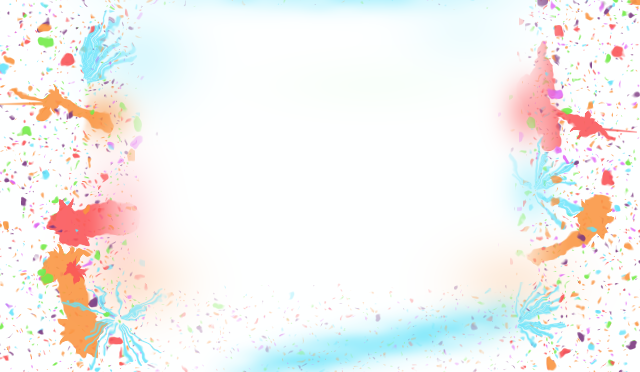
This background is drawn by a Shadertoy shader. Its source:

```glsl
#define CYAN vec3(0.40, 0.89, 0.98)
#define ORANGE vec3(0.98, 0.58, 0.25)
#define RED vec3(0.98, 0.33, 0.34)
#define PINK vec3(1.00, 0.70, 0.72)
#define CLEAR_CENTER vec2(0.885, 0.61)
#define CLEAR_HALF vec2(0.47, 0.33)
#define FADE_WIDTH 0.19
#define RAGGED 0.022
#define FAN_STROKES 22

const vec3 dotColors[6] = vec3[6](ORANGE, RED, CYAN,
    vec3(0.45, 0.92, 0.28), vec3(0.88, 0.38, 0.96), vec3(0.48, 0.22, 0.50));

float hash(vec2 p) {
    vec3 q = fract(vec3(p.xyx) * 0.1031);
    q += dot(q, q.yzx + 33.33);
    return fract((q.x + q.y) * q.z);
}

float noise(vec2 p) {
    vec2 i = floor(p), f = fract(p);
    f = f * f * (3.0 - 2.0 * f);
    return mix(mix(hash(i), hash(i + vec2(1, 0)), f.x),
               mix(hash(i + vec2(0, 1)), hash(i + vec2(1, 1)), f.x), f.y);
}

vec2 warp(vec2 p) {
    return vec2(noise(p + 17.0), noise(p + 71.0)) - 0.5;
}

float cover(float d) {
    float aa = 1.2 / iResolution.y;
    return 1.0 - smoothstep(-aa, aa, d);
}

float glow(vec2 p, vec2 center, vec2 size) {
    vec2 q = (p - center) / size;
    return exp(-dot(q, q));
}

// Tapered stroke from a to b
float stroke(vec2 p, vec2 a, vec2 b, float ra, float rb) {
    vec2 ab = b - a;
    float h = clamp(dot(p - a, ab) / dot(ab, ab), 0.0, 1.0);
    return length(p - a - ab * h) - mix(ra, rb, h);
}

// Blot with uneven lobes
float blot(vec2 p, vec2 center, float radius) {
    vec2 q = p - center;
    float lobe = noise(normalize(q + 1e-5) * 4.0 + center * 40.0 + 20.0);
    return length(q) - radius * (0.7 + 0.9 * lobe * lobe);
}

// Brush strokes spreading from one point
float fan(vec2 p, vec2 center, float angle, float spread, float reach) {
    float d = 1.0;
    for (int i = 0; i < FAN_STROKES; i++) {
        vec2 seed = vec2(float(i), floor(center.x * 100.0));
        float a = angle + spread * (hash(seed) - 0.5);
        vec2 dir = vec2(cos(a), sin(a));
        float len = reach * (0.45 + 0.55 * hash(seed + 9.0));
        d = min(d, stroke(p, center + dir * len * 0.15, center + dir * len,
                          0.002, 0.0015 + 0.004 * hash(seed + 5.0)));
    }
    return d;
}

// One jittered drop per grid cell: rgb and coverage
vec4 drops(vec2 p, float cell, float density, float seed) {
    vec2 id = floor(p / cell), key = id + seed;
    vec2 center = 0.3 + 0.4 * vec2(hash(key), hash(key + 31.0));
    vec2 q = (fract(p / cell) - center) * cell;
    float size = cell * mix(0.07, 0.23, pow(hash(key + 57.0), 2.0));
    float pick = hash(key + 83.0);
    int index = int(6.0 * pow(pick, 1.25));
    float shown = step(hash(key + 101.0), density);
    return vec4(dotColors[index], shown * cover(length(q) - size));
}

void mainImage(out vec4 fragColor, in vec2 fragCoord) {
    vec2 p = fragCoord / iResolution.y;
    vec2 w = p + RAGGED * warp(p * 28.0) + 0.4 * RAGGED * warp(p * 85.0);
    vec2 box = abs(p - CLEAR_CENTER) - CLEAR_HALF;
    float outside = length(max(box, 0.0));
    float fade = smoothstep(0.0, FADE_WIDTH, outside);
    float side = smoothstep(-0.02, 0.08, box.x);
    vec3 col = vec3(0.997, 1.0, 1.0);

    // Soft washes
    col = mix(col, CYAN, 0.22 * glow(p, vec2(0.38, 0.84), vec2(0.13, 0.12)));
    col = mix(col, CYAN, 0.10 * glow(p, vec2(1.25, 0.92), vec2(0.15, 0.10)));
    col = mix(col, vec3(0.75, 1.0, 0.75), 0.08 * glow(p, vec2(1.0, 0.77), vec2(0.25, 0.07)));
    col = mix(col, PINK, 0.50 * glow(p, vec2(0.32, 0.41), vec2(0.09, 0.15)));
    col = mix(col, ORANGE, 0.50 * glow(p, vec2(0.28, 0.69), vec2(0.07, 0.06)) * smoothstep(0.22, 0.24, w.x));
    col = mix(col, ORANGE, 0.20 * glow(p, vec2(0.36, 0.24), vec2(0.14, 0.10)));
    col = mix(col, RED, 0.45 * glow(p, vec2(1.42, 0.70), vec2(0.06, 0.08)));
    col = mix(col, CYAN, 0.35 * glow(p, vec2(1.43, 0.49), vec2(0.06, 0.08)));
    col = mix(col, ORANGE, 0.18 * glow(p, vec2(1.38, 0.24), vec2(0.15, 0.10)));

    // Cyan bands along the top and bottom
    float grain = 0.7 + 0.6 * noise(p * vec2(14.0, 34.0));
    col = mix(col, CYAN, 0.55 * grain * glow(p, vec2(0.88, 1.02), vec2(0.38, 0.045)));
    float sweep = p.y - 0.015 - 0.20 * (p.x - 0.72);
    float sweepEnds = smoothstep(0.52, 0.82, p.x) * (1.0 - smoothstep(1.30, 1.48, p.x));
    col = mix(col, CYAN, 0.60 * grain * sweepEnds * exp(-pow(sweep / 0.05, 2.0)));

    // Fine spray
    float spray = smoothstep(0.02, 0.12, outside) * mix(0.30, 0.55 * exp(-outside * 2.2), side);
    for (int i = 0; i < 3; i++) {
        float k = float(i);
        vec4 drop = drops(w + k * 0.37, 0.014 + 0.008 * k, spray, 13.0 * k);
        col = mix(col, drop.rgb, drop.a * mix(0.30, 0.80, fade * side));
    }

    // Orange splashes
    float d = min(blot(w, vec2(0.215, 0.11), 0.060), blot(w, vec2(0.165, 0.285), 0.050));
    d = min(d, stroke(w, vec2(0.18, 0.28), vec2(0.23, 0.10), 0.030, 0.040));
    d = min(d, blot(w, vec2(0.138, 0.728), 0.027));
    d = min(d, stroke(w, vec2(0.138, 0.728), vec2(0.29, 0.67), 0.012, 0.020));
    d = min(d, stroke(p, vec2(0.138, 0.722), vec2(0.0, 0.720), 0.005, 0.001));
    d = min(d, stroke(w, vec2(0.130, 0.725), vec2(0.05, 0.750), 0.005, 0.007));
    d = min(d, blot(w, vec2(1.60, 0.42), 0.046));
    d = min(d, stroke(w, vec2(1.62, 0.45), vec2(1.57, 0.37), 0.025, 0.020));
    d = min(d, stroke(w, vec2(1.57, 0.37), vec2(1.44, 0.305), 0.013, 0.025));
    col = mix(col, ORANGE, 0.88 * cover(d) * fade);

    // Red splashes
    d = min(blot(w, vec2(0.185, 0.40), 0.052), stroke(w, vec2(0.18, 0.40), vec2(0.33, 0.41), 0.035, 0.045));
    d = min(d, blot(w, vec2(0.205, 0.275), 0.026));
    d = min(d, stroke(w, vec2(1.455, 0.88), vec2(1.46, 0.76), 0.008, 0.032));
    d = min(d, stroke(w, vec2(1.43, 0.76), vec2(1.48, 0.62), 0.045, 0.025));
    d = min(d, stroke(w, vec2(1.48, 0.70), vec2(1.57, 0.665), 0.018, 0.013));
    d = min(d, blot(w, vec2(1.575, 0.66), 0.028));
    d = min(d, stroke(w, vec2(1.575, 0.66), vec2(1.65, 0.625), 0.012, 0.005));
    d = min(d, stroke(p, vec2(1.59, 0.655), vec2(1.71, 0.645), 0.004, 0.001));
    col = mix(col, mix(PINK, RED, fade), 0.88 * cover(d) * fade);

    // Cyan brush fans
    d = fan(w, vec2(0.215, 0.77), 0.95, 0.95, 0.21);
    d = min(d, fan(w, vec2(0.31, 0.14), 4.2, 5.6, 0.15));
    d = min(d, fan(w, vec2(1.43, 0.48), 0.75, 3.4, 0.15));
    d = min(d, fan(w, vec2(1.38, 0.13), 0.30, 2.2, 0.15));
    col = mix(col, CYAN, 0.85 * cover(d) * mix(0.25, 1.0, fade));

    // Larger drops at the sides
    float scatter = side * 0.42 * exp(-outside * 1.6);
    for (int i = 0; i < 3; i++) {
        float k = float(i);
        vec4 drop = drops(w + k * 0.53, 0.045 + 0.018 * k, scatter, 40.0 + 19.0 * k);
        col = mix(col, drop.rgb, drop.a * mix(0.15, 0.90, fade));
    }

    fragColor = vec4(col, 1.0);
}
```
